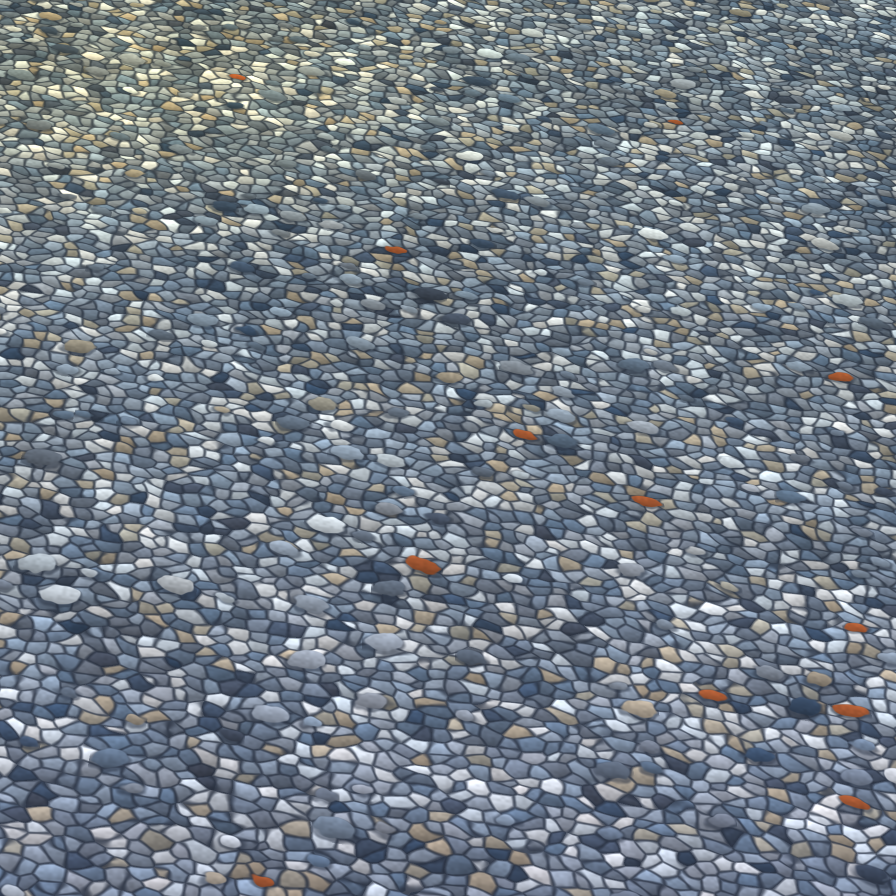
A WebGL 1 fragment shader for this texture:

```glsl
precision highp float;
uniform vec2 u_resolution;

#define HORIZON 2.5
#define GROUND_SCALE vec2(112.0, 400.0)
#define SLOPE 0.15
#define BIG_CELL 2.6
#define BIG_CHANCE 0.26
#define RUST_CHANCE 0.05
#define GAP_WIDTH 0.30
#define GRAIN 0.12

const vec3 GAP = vec3(0.17, 0.20, 0.25);
const vec3 NAVY = vec3(0.26, 0.31, 0.38);
const vec3 SLATE = vec3(0.41, 0.46, 0.52);
const vec3 BLUE_GREY = vec3(0.55, 0.59, 0.635);
const vec3 PALE = vec3(0.77, 0.785, 0.79);
const vec3 TAN = vec3(0.63, 0.595, 0.53);
const vec3 RUST = vec3(0.66, 0.35, 0.20);

vec3 hash3(vec2 p) {
  vec3 q = fract(vec3(p.xyx) * vec3(0.1031, 0.1030, 0.0973));
  q += dot(q, q.yxz + 33.33);
  return fract((q.xxy + q.yzz) * q.zyx);
}

float noise(vec2 p) {
  vec2 i = floor(p), f = fract(p);
  f = f * f * (3.0 - 2.0 * f);
  float low = mix(hash3(i).x, hash3(i + vec2(1.0, 0.0)).x, f.x);
  float high = mix(hash3(i + vec2(0.0, 1.0)).x, hash3(i + 1.0).x, f.x);
  return mix(low, high, f.y);
}

vec2 rotate(vec2 p, float angle) {
  float c = cos(angle), s = sin(angle);
  return vec2(c * p.x - s * p.y, s * p.x + c * p.y);
}

vec3 stoneColor(vec3 rnd) {
  vec3 color = NAVY;
  color = mix(color, SLATE, step(0.06, rnd.x));
  color = mix(color, BLUE_GREY, step(0.34, rnd.x));
  color = mix(color, PALE, step(0.68, rnd.x));
  color = mix(color, TAN, step(0.90, rnd.x));
  color += (rnd.z - 0.5) * vec3(0.05, 0.0, -0.04);
  return color * (0.86 + 0.28 * rnd.y);
}

// Packed pebbles: cells with their own size, stretch and turn
vec3 smallStones(vec2 p) {
  vec2 base = floor(p), id = base, local = vec2(0.0);
  float nearest = 9.0, second = 9.0;
  for (int j = -1; j <= 1; j++) {
    for (int i = -1; i <= 1; i++) {
      vec2 cell = base + vec2(float(i), float(j));
      vec3 rnd = hash3(cell);
      vec2 offset = p - cell - 0.12 - 0.76 * rnd.xy;
      vec2 turned = rotate(offset, (rnd.z - 0.5) * 1.6);
      float d = length(turned * vec2(0.85, 1.18)) - 0.22 * rnd.z;
      if (d < nearest) {
        second = nearest;
        nearest = d;
        id = cell;
        local = offset;
      } else {
        second = min(second, d);
      }
    }
  }
  float body = smoothstep(0.0, GAP_WIDTH, second - nearest);
  float light = 0.99 + 0.30 * clamp(local.y - 0.3 * local.x, -0.6, 0.6);
  return mix(GAP, stoneColor(hash3(id + 57.0)) * light, 0.22 + 0.78 * body);
}

// Sparse larger pebbles and rusty leaves lying on top
vec3 addBigStones(vec3 color, vec2 p) {
  p /= BIG_CELL;
  p.x += hash3(vec2(floor(p.y), 7.0)).x;
  vec2 id = floor(p);
  vec3 rnd = hash3(id + 131.0), look = hash3(id + 313.0);
  float radius = mix(0.22, 0.46, rnd.y * rnd.y);
  vec2 local = fract(p) - 0.5 - (look.xy - 0.5) * (1.0 - 2.0 * radius);
  vec2 turned = rotate(local, (rnd.z - 0.5) * 0.9);
  float rust = step(1.0 - RUST_CHANCE, look.z);
  float wobble = 0.12 * (noise(p * 6.0) - 0.5);
  float d = length(turned * vec2(1.0, 1.35 + 0.35 * rust)) + wobble - radius;
  float present = step(rnd.x, BIG_CHANCE);
  float shadow = 1.0 - smoothstep(-0.02, 0.10, d + 0.25 * local.y);
  float body = 1.0 - smoothstep(-0.06, 0.01, d);
  float light = 0.96 + 0.28 * local.y / radius;
  vec3 stone = mix(stoneColor(fract(look + rnd)), RUST, rust) * light;
  color = mix(color, GAP, 0.55 * present * shadow);
  return mix(color, stone, present * body);
}

vec3 beach(vec2 uv) {
  // Perspective ground plane, tipped down to the right
  float depth = HORIZON - uv.y - SLOPE * (uv.x - 0.5);
  vec2 ground = GROUND_SCALE * vec2((uv.x - 0.5) / depth, 1.0 / depth) + 100.0;
  vec2 bend = vec2(noise(ground * 0.6), noise(ground * 0.6 + 40.0)) - 0.5;
  vec3 color = addBigStones(smallStones(ground + 0.5 * bend), ground);
  color *= 1.0 + GRAIN * (noise(ground * 4.5) - 0.5);
  color *= 0.93 + 0.14 * noise(ground * 0.16);

  // Blue foreground, greener distance, warm sunlit patch
  color *= mix(vec3(0.98, 0.99, 1.05), vec3(0.99, 1.02, 0.99), uv.y);
  vec2 sun = (uv - vec2(0.16, 0.91)) / vec2(0.34, 0.13);
  float warmth = exp(-dot(sun, sun));
  return color * mix(vec3(1.0), vec3(1.20, 1.13, 0.98), warmth);
}

void main() {
  // Four samples per pixel smooth the fine stones
  vec3 color = vec3(0.0);
  for (int j = 0; j < 2; j++) {
    for (int i = 0; i < 2; i++) {
      vec2 shift = vec2(float(i), float(j)) * 0.5 - 0.25;
      color += beach((gl_FragCoord.xy + shift) / u_resolution);
    }
  }
  gl_FragColor = vec4(color * 0.25, 1.0);
}
```
